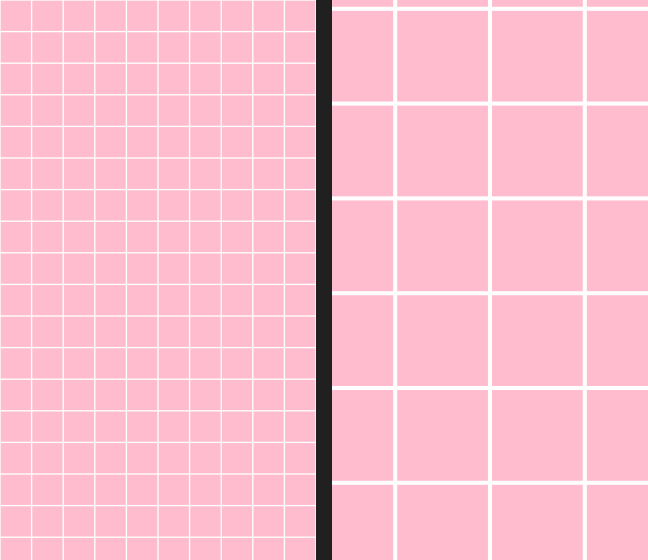
Left: the whole. Right: its middle third, enlarged.
Write a WebGL 2 fragment shader that draws this pattern.

```glsl
#version 300 es
precision highp float;
// Pink sheet ruled with a square grid of thin white lines.

#define CELLS_ACROSS 10.0
#define LINE_WIDTH 0.043    // fraction of a cell
#define PAPER_COLOR vec3(1.0, 0.737, 0.812)
#define LINE_COLOR vec3(1.0, 0.995, 0.997)

uniform vec2 u_resolution;
out vec4 fragColor;

// Coverage of the lines centred on whole numbers, per axis.
vec2 lineCoverage(vec2 p, float pixel) {
    vec2 dist = abs(p - round(p));
    return clamp((0.5 * LINE_WIDTH - dist) / pixel + 0.5, 0.0, 1.0);
}

void main() {
    // Square cells, counted from the top left corner.
    float pixel = CELLS_ACROSS / u_resolution.x;
    vec2 fromTop = vec2(gl_FragCoord.x, u_resolution.y - gl_FragCoord.y);
    vec2 lines = lineCoverage(fromTop * pixel, pixel);

    // Union of the vertical and horizontal lines.
    float ink = 1.0 - (1.0 - lines.x) * (1.0 - lines.y);
    fragColor = vec4(mix(PAPER_COLOR, LINE_COLOR, ink), 1.0);
}
```
